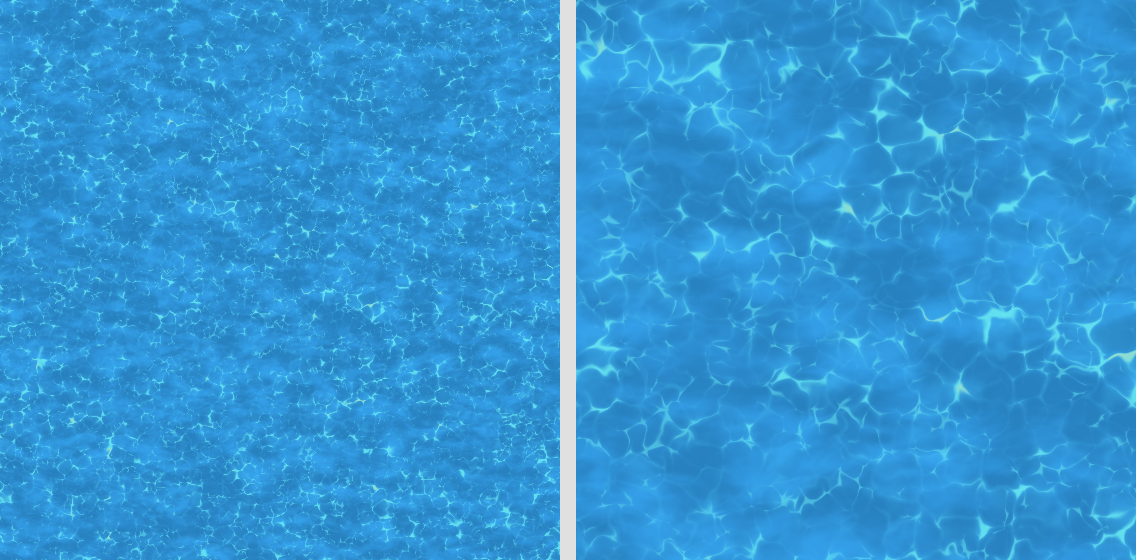
Left: the whole. Right: its middle third, enlarged.
A Shadertoy shader for this texture:

```glsl
// Rippled blue water with soft swells and broken, glinting caustic veins.

const vec3 DEEP = vec3(0.155, 0.505, 0.750);
const vec3 CREST = vec3(0.205, 0.630, 0.920);
const vec3 GLOW = vec3(0.270, 0.745, 0.970);
const vec3 GLINT = vec3(0.400, 0.900, 0.940);
const vec3 SPARK = vec3(0.680, 0.860, 0.740);

vec2 hash2(vec2 p) {
    vec3 q = fract(vec3(p.xyx) * vec3(0.1031, 0.1030, 0.0973));
    q += dot(q, q.yzx + 33.33);
    return fract((q.xx + q.yz) * q.zy);
}

float valueNoise(vec2 p) {
    vec2 cell = floor(p);
    vec2 f = fract(p);
    f = f * f * (3.0 - 2.0 * f);
    float low = mix(hash2(cell).x, hash2(cell + vec2(1, 0)).x, f.x);
    float high = mix(hash2(cell + vec2(0, 1)).x, hash2(cell + vec2(1, 1)).x, f.x);
    return mix(low, high, f.y);
}

float layeredNoise(vec2 p, int octaves) {
    float sum = 0.0, weight = 0.5, total = 0.0;
    for (int i = 0; i < octaves; i++) {
        sum += weight * valueNoise(p);
        total += weight;
        weight *= 0.5;
        p = mat2(0.9, 0.44, -0.44, 0.9) * p * 2.03 + 17.3;
    }
    return sum / total;
}

vec2 rotate(vec2 p, float angle) {
    float c = cos(angle), s = sin(angle);
    return vec2(c * p.x - s * p.y, s * p.x + c * p.y);
}

// Two independent noises centred on zero, used to bend coordinates.
vec2 bend(vec2 p) {
    return vec2(layeredNoise(p, 2), layeredNoise(p + 41.0, 2)) - 0.5;
}

// Distances to the three nearest cell centres, in rising order.
vec3 nearestCells(vec2 p) {
    vec2 cell = floor(p);
    vec3 near = vec3(9.0);
    for (int y = -1; y <= 1; y++) {
        for (int x = -1; x <= 1; x++) {
            vec2 id = cell + vec2(x, y);
            float d = length(id + 0.05 + 0.9 * hash2(id) - p);
            if (d < near.x) near = vec3(d, near.xy);
            else if (d < near.y) near = vec3(near.x, d, near.y);
            else near.z = min(near.z, d);
        }
    }
    return near;
}

// Vein core (x) and surrounding glow (y); veins swell where cells meet.
vec2 caustics(vec2 p, float patchiness, float thickness) {
    vec3 near = nearestCells(p);
    float edge = near.y - near.x;
    float knot = 1.0 - smoothstep(0.0, 0.45, near.z - near.x);
    float width = thickness + 0.75 * (patchiness - 0.5) + 0.2 * knot;
    return vec2(smoothstep(0.0, 0.24, width - edge),
                smoothstep(0.0, 0.7, width + 0.34 - edge));
}

// Wind-stretched swells with finer ripples on top.
float swell(vec2 uv) {
    vec2 p = rotate(uv + 0.022 * bend(uv * 16.0), 0.16);
    float broad = layeredNoise(p * vec2(21.0, 46.0), 4);
    float fine = layeredNoise(rotate(p, -0.45) * vec2(46.0, 92.0) + 9.0, 3);
    return mix(broad, fine, 0.35);
}

void mainImage(out vec4 fragColor, in vec2 fragCoord) {
    vec2 uv = fragCoord / iResolution.y;

    // Water body
    float height = swell(uv);
    vec3 color = mix(DEEP, CREST, smoothstep(0.31, 0.80, height));

    // Wobbled coordinates keep the veins from looking straight
    vec2 p = uv + 0.013 * bend(uv * 75.0);
    float clumps = mix(layeredNoise(uv * 46.0 + 5.0, 2), layeredNoise(uv * 15.0 + 71.0, 2), 0.15);
    float specks = layeredNoise(uv * 62.0 + 31.0, 2);

    // Large bright veins and a faint finer net
    vec2 large = caustics(p * vec2(45.0, 50.0), clumps, -0.09);
    vec2 small = caustics(p * 80.0 + 13.0, specks, -0.12);

    color = mix(color, GLOW, 0.2 * smoothstep(0.5, 0.8, clumps));
    color = mix(color, GLOW, 0.52 * large.y + 0.2 * small.y);
    color = mix(color, GLINT, 0.5 * small.x);
    color = mix(color, GLINT, 0.88 * large.x);

    // Rare warm sparkles on the thickest glints
    float warm = smoothstep(0.80, 0.92, valueNoise(uv * 46.0 + 90.0));
    color = mix(color, SPARK, 0.6 * warm * large.x * smoothstep(0.55, 0.72, clumps));

    fragColor = vec4(color, 1.0);
}
```
